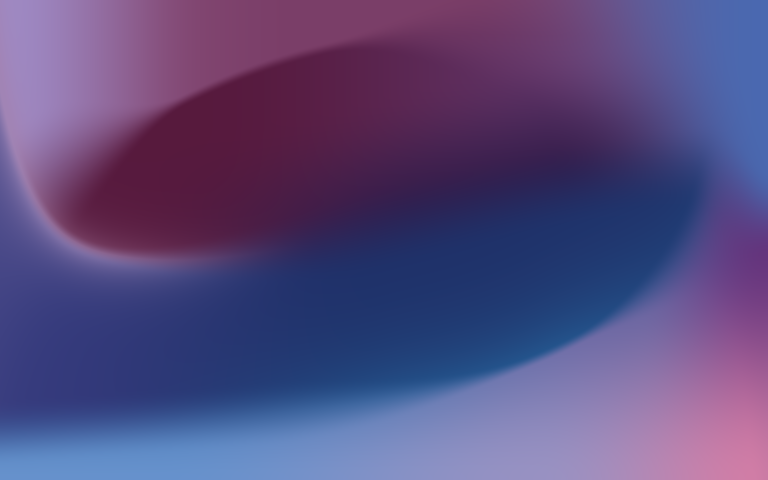
Write a WebGL 2 fragment shader that draws this background.

```glsl
#version 300 es
precision highp float;

#define CREST_Y 0.927
#define CREST_X 0.58
#define CREST_BEND 1.17
#define FOLD_Y 0.455
#define FOLD_RISE 0.20
#define RIM_REACH 0.04
#define TEAL_REACH 0.11

uniform vec2 u_resolution;
out vec4 fragColor;

// Upper side of the wine-coloured fold
float crestCurve(float x) {
    float left = max(CREST_X - x, 0.0);
    return CREST_Y - CREST_BEND * left * left;
}

// Line where the wine fold meets the blue one, curling up at the left
float foldCurve(float x) {
    return FOLD_Y + FOLD_RISE * smoothstep(0.2, 0.95, x)
        + 0.36 * exp(-x / 0.045) - 0.1 * smoothstep(0.9, 1.0, x);
}

// Lower side of the blue fold, rising steeply to its right tip
float bellyCurve(float x) {
    return 0.10 + 0.10 * x + 0.46 * pow(x, 4.8) + 1.5 * pow(x, 40.0);
}

// Height above a curve, corrected for its slope
float edgeDistance(float height, float before, float after, float dx, float aspect) {
    float slope = (after - before) / (2.0 * dx * aspect);
    return height * inversesqrt(1.0 + slope * slope);
}

float softStep(float d, float width) {
    return smoothstep(-width, width, d);
}

float falloff(float d, float reach) {
    return exp(-max(d, 0.0) / reach);
}

// Sky and wine fold
vec3 upperColor(vec2 uv, float crestD, float foldD, float rimSide) {
    const vec3 lavender = vec3(0.62, 0.54, 0.77);
    const vec3 rose = vec3(0.52, 0.29, 0.46);
    const vec3 skyBlue = vec3(0.29, 0.41, 0.69);
    const vec3 berry = vec3(0.45, 0.21, 0.37);
    const vec3 wine = vec3(0.34, 0.10, 0.24);
    const vec3 mauve = vec3(0.38, 0.22, 0.43);
    const vec3 plum = vec3(0.20, 0.11, 0.29);
    const vec3 rimPink = vec3(0.66, 0.48, 0.62);

    vec3 sky = mix(lavender, rose, smoothstep(0.0, 0.28, uv.x));
    sky = mix(sky, skyBlue, smoothstep(0.6, 1.0, uv.x));
    float shade = falloff(-crestD, 0.06) * smoothstep(0.15, 0.4, uv.x);
    sky = mix(sky, berry, 0.6 * shade * (1.0 - smoothstep(0.6, 0.85, uv.x)));

    vec3 fold = mix(wine, mauve, smoothstep(0.25, 0.85, uv.x));
    float depth = 1.0 - smoothstep(0.0, 0.27, foldD);
    fold = mix(fold, plum, depth * smoothstep(0.15, 0.55, uv.x));

    float width = 0.012 + 0.13 * (1.0 - smoothstep(0.04, 0.24, uv.x))
        + 0.2 * smoothstep(0.42, 0.85, uv.x);
    float fade = 1.0 - smoothstep(0.72, 1.02, uv.x + 0.25 * (uv.y - 0.65));
    vec3 color = mix(sky, fold, softStep(-crestD, width) * fade);
    return mix(color, rimPink, 0.5 * rimSide * falloff(foldD, RIM_REACH));
}

// Blue fold and the pale ground below it
vec3 lowerColor(vec2 uv, float bellyD, float foldD, float rimSide) {
    const vec3 azure = vec3(0.40, 0.57, 0.80);
    const vec3 lilac = vec3(0.60, 0.57, 0.76);
    const vec3 pink = vec3(0.82, 0.49, 0.65);
    const vec3 steel = vec3(0.20, 0.39, 0.63);
    const vec3 dusk = vec3(0.38, 0.38, 0.62);
    const vec3 violet = vec3(0.42, 0.20, 0.49);
    const vec3 indigo = vec3(0.21, 0.23, 0.49);
    const vec3 navy = vec3(0.12, 0.18, 0.40);
    const vec3 teal = vec3(0.14, 0.34, 0.56);
    const vec3 rimLight = vec3(0.72, 0.60, 0.78);

    vec3 ground = mix(azure, lilac, smoothstep(0.2, 0.75, uv.x));
    ground = mix(ground, pink, smoothstep(0.7, 1.0, uv.x));
    vec3 edge = mix(steel, dusk, smoothstep(0.45, 0.78, uv.x));
    edge = mix(edge, violet, smoothstep(0.83, 1.0, uv.x));
    ground = mix(ground, edge, smoothstep(0.0, mix(0.2, 0.5, uv.x), uv.y));

    vec3 body = mix(indigo, navy, smoothstep(0.0, 0.5, uv.x));
    float tealSide = smoothstep(0.1, 0.55, uv.x) * (1.0 - 0.6 * smoothstep(0.7, 0.95, uv.x));
    body = mix(body, teal, tealSide * falloff(bellyD, TEAL_REACH));
    body = mix(body, rimLight, 0.8 * rimSide * falloff(-foldD, RIM_REACH));

    float width = mix(0.07, 0.012, smoothstep(0.35, 0.7, uv.x))
        + 0.06 * smoothstep(0.75, 0.95, uv.x);
    return mix(ground, body, softStep(bellyD, width));
}

void main() {
    vec2 uv = gl_FragCoord.xy / u_resolution;
    float aspect = u_resolution.x / u_resolution.y;
    float x = uv.x, dx = 0.002;

    float crestD = edgeDistance(uv.y - crestCurve(x), crestCurve(x - dx), crestCurve(x + dx), dx, aspect);
    float foldD = edgeDistance(uv.y - foldCurve(x), foldCurve(x - dx), foldCurve(x + dx), dx, aspect);
    float bellyD = edgeDistance(uv.y - bellyCurve(x), bellyCurve(max(x - dx, 0.0)), bellyCurve(x + dx), dx, aspect);

    // Join both halves along the fold, softer towards the right
    float rimSide = 1.0 - smoothstep(0.08, 0.42, x);
    float foldWidth = mix(0.018, 0.09, smoothstep(0.1, 0.5, x));
    vec3 color = mix(lowerColor(uv, bellyD, foldD, rimSide),
        upperColor(uv, crestD, foldD, rimSide), softStep(foldD, foldWidth));
    fragColor = vec4(color, 1.0);
}
```
